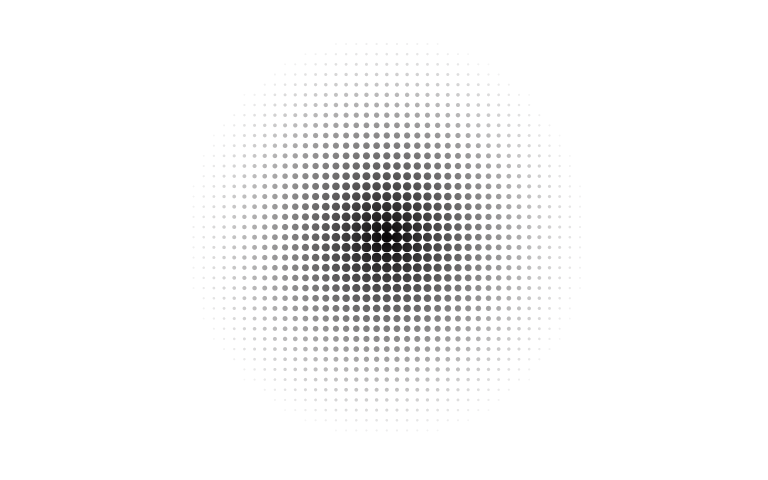
This background is drawn by a Shadertoy shader. Its source:

```glsl
// Radial halftone: a square grid of round dots that shrink and fade from black to white.

#define CENTER vec2(0.8058, 0.5058)  // middle dot, in canvas heights
#define CELL 0.02119                 // grid spacing, in canvas heights
#define REACH 19.5                   // radius of the pattern, in cells
#define CUTOFF 19.8                  // dots farther than this are dropped
#define DOT_MAX 0.53                 // dot radius at the middle, in cells
#define DOT_SHRINK 0.83              // share of the radius lost at the rim
#define INK vec3(0.025, 0.015, 0.02)
#define PAPER vec3(1.0)

// Ink tone at t, the distance from the middle relative to the rim
vec3 inkTone(float t) {
    float lightness = clamp(1.12 * t - 0.17 * t * t, 0.0, 1.0);
    return mix(INK, PAPER, lightness);
}

// Dot radius in cells, shrinking steadily toward the rim
float dotRadius(float t) {
    return DOT_MAX * (1.0 - DOT_SHRINK * t);
}

void mainImage(out vec4 fragColor, in vec2 fragCoord) {
    // Grid space: one unit per cell, with a dot at the origin
    vec2 grid = (fragCoord / iResolution.y - CENTER) / CELL;
    float pixel = 1.0 / (iResolution.y * CELL);

    // Nearest dot
    vec2 cell = floor(grid + 0.5);
    float cellDistance = length(cell);
    float edge = length(grid - cell) - dotRadius(cellDistance / REACH);

    // Smooth coverage, kept inside the round outline
    float coverage = clamp(0.5 - edge / pixel, 0.0, 1.0);
    coverage *= step(cellDistance, CUTOFF);

    // The tone varies smoothly across the dots
    vec3 color = mix(PAPER, inkTone(length(grid) / REACH), coverage);
    fragColor = vec4(color, 1.0);
}
```
